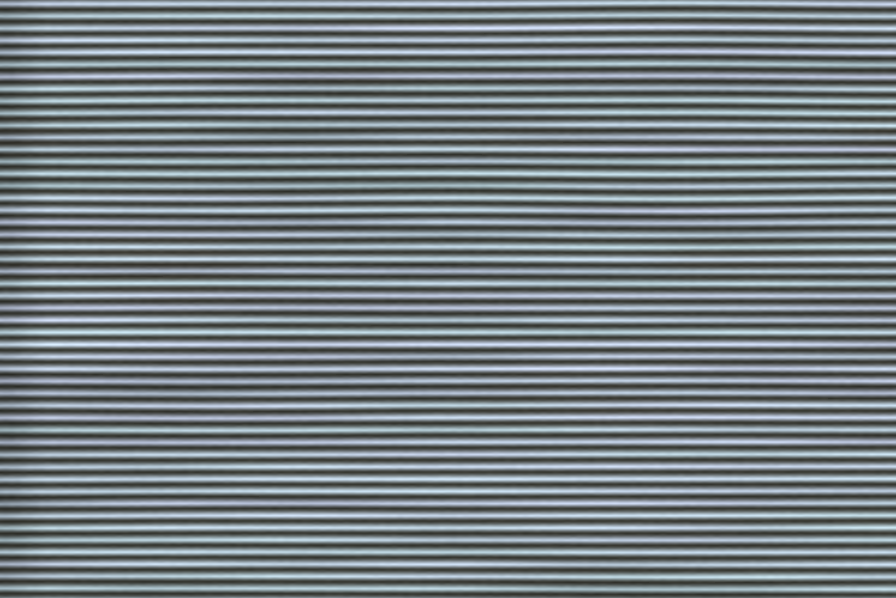
Write a Shadertoy shader that draws this texture.

```glsl
const float RIB_COUNT = 49.05;
const float FIRST_CREST = 0.29;   // offset of the top crest, in ribs
const float GROOVE = 0.43;        // groove position below each crest, in ribs

const vec3 GROOVE_COLOR = vec3(0.205, 0.21, 0.185);
const vec3 CREST_COLOR = vec3(0.77, 0.845, 0.91);
const vec3 VIOLET_TINT = vec3(0.016, -0.012, 0.02);
const vec3 TEAL_TINT = vec3(-0.016, 0.01, -0.012);
const vec3 GRIME_COLOR = vec3(0.24, 0.20, 0.16);

float hash(vec2 p) {
    vec3 q = fract(vec3(p.xyx) * 0.1031);
    q += dot(q, q.yzx + 33.33);
    return fract((q.x + q.y) * q.z);
}

float valueNoise(vec2 p) {
    vec2 cell = floor(p);
    vec2 f = fract(p);
    f = f * f * (3.0 - 2.0 * f);
    float low = mix(hash(cell), hash(cell + vec2(1.0, 0.0)), f.x);
    float high = mix(hash(cell + vec2(0.0, 1.0)), hash(cell + vec2(1.0, 1.0)), f.x);
    return mix(low, high, f.y);
}

// Height across one rib: a quick fall below the crest, then a slow grey rise
float ribProfile(float phase, float groove) {
    float t = fract(phase);
    float ramp = t < groove ? 1.0 - t / groove : (t - groove) / (1.0 - groove);
    float rounded = smoothstep(0.0, 1.0, ramp);
    return pow(mix(ramp, rounded, 0.45), 1.15);
}

// Profile averaged over the height of a pixel
float smoothRib(float phase, float groove, float footprint) {
    float sum = 0.0;
    for (int i = 0; i < 4; i++) {
        float offset = (float(i) - 1.5) * 0.25;
        sum += ribProfile(phase + offset * footprint, groove);
    }
    return sum * 0.25;
}

// Noise that runs along one rib, centred on zero
float ribNoise(float x, float rib, float frequency, float seed) {
    return valueNoise(vec2(x * frequency + seed, rib * 7.0 + 100.0)) - 0.5;
}

// Slow change of light over the whole sheet, centred on zero
float broadShade(vec2 uv) {
    float patches = valueNoise(uv * vec2(3.0, 5.0) + 31.0) - 0.5;
    float bands = valueNoise(vec2(uv.x * 1.5, uv.y * 14.0) + 73.0) - 0.5;
    return 0.09 * patches + 0.09 * bands;
}

void mainImage(out vec4 fragColor, in vec2 fragCoord) {
    vec2 uv = fragCoord / iResolution.xy;
    float footprint = RIB_COUNT / iResolution.y;

    // Ribs counted downward, with a faint bend along their length
    float bend = 0.14 * (valueNoise(vec2(uv.x * 4.0, uv.y * 6.0) + 20.0) - 0.5);
    float phase = (1.0 - uv.y) * RIB_COUNT - FIRST_CREST + bend;
    float rib = floor(phase + 1.0 - GROOVE);
    float height = smoothRib(phase, GROOVE, footprint);

    // Uneven brightness and tint from rib to rib
    float gain = 1.0 + broadShade(uv)
               + 0.10 * (hash(vec2(rib + 60.0, 3.0)) - 0.5)
               + 0.12 * ribNoise(uv.x, rib, 6.0, 11.0);
    float hue = hash(vec2(rib + 60.0, 17.0)) + 0.9 * ribNoise(uv.x, rib, 4.0, 47.0);
    vec3 color = mix(GROOVE_COLOR, CREST_COLOR, height) * gain;
    color += mix(TEAL_TINT, VIOLET_TINT, clamp(hue, 0.0, 1.0)) * height;

    // Brownish grime in the grooves, strongest in the upper middle
    float grime = smoothstep(0.45, 0.9, valueNoise(uv * vec2(5.0, 9.0) + 5.0));
    grime *= 1.0 - 0.7 * smoothstep(0.1, 0.4, abs(uv.y - 0.6));
    color = mix(color, GRIME_COLOR, 0.3 * grime * (1.0 - height));

    // Shade at the left edge
    color *= 1.0 - 0.14 * (1.0 - smoothstep(0.0, 0.06, uv.x));

    // Fine grain stretched along the ribs
    color += 0.03 * (valueNoise(uv * vec2(150.0, 300.0)) - 0.5);

    fragColor = vec4(clamp(color, 0.0, 1.0), 1.0);
}
```
